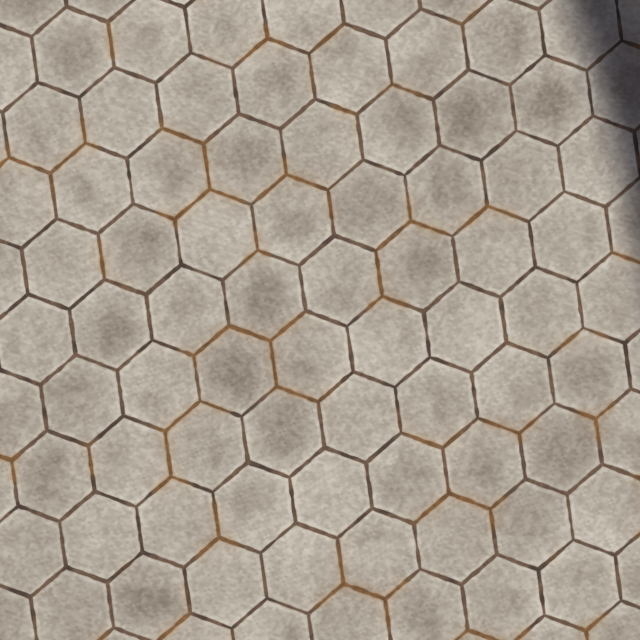
A WebGL 2 fragment shader for this texture:

```glsl
#version 300 es
precision highp float;
// Weathered hexagonal stone paving with rusty joints and a soft corner shadow.

uniform vec2 u_resolution;
out vec4 fragColor;

// Lattice: one tile centre and the steps to two neighbouring tiles
const vec2 ORIGIN = vec2(0.607, 0.466);
const vec2 STEP_RIGHT = vec2(0.1197, 0.0229);
const vec2 STEP_UP = vec2(0.0450, 0.1180);
const vec2 HEX_CELL = vec2(1.0, 1.7320508);

// Widths as fractions of the tile spacing
const float JOINT_HALF_WIDTH = 0.021;
const float JOINT_SOFTNESS = 0.012;
const float EDGE_WOBBLE = 0.016;
const float RIM_OFFSET = 0.050;
const float RIM_WIDTH = 0.022;

const float GRAIN = 0.62;
const float BLOTCH = 0.55;
const float TILE_VARIATION = 0.34;

const vec3 STONE_DARK = vec3(0.53, 0.485, 0.44);
const vec3 STONE_LIGHT = vec3(0.775, 0.745, 0.695);
const vec3 JOINT = vec3(0.41, 0.325, 0.265);
const vec3 JOINT_DEEP = vec3(0.29, 0.235, 0.205);
const vec3 RUST = vec3(0.54, 0.37, 0.20);
const vec3 SHADOW_TINT = vec3(0.37, 0.37, 0.42);

float hash(vec2 p) {
    return fract(sin(dot(p, vec2(127.1, 311.7))) * 43758.5453);
}

float noise(vec2 p) {
    vec2 i = floor(p);
    vec2 f = fract(p);
    f = f * f * (3.0 - 2.0 * f);
    return mix(mix(hash(i), hash(i + vec2(1.0, 0.0)), f.x),
               mix(hash(i + vec2(0.0, 1.0)), hash(i + 1.0), f.x), f.y);
}

float fbm(vec2 p) {
    float sum = 0.0;
    float weight = 0.5;
    for (int i = 0; i < 4; i++) {
        sum += weight * noise(p);
        p = mat2(1.6, 1.2, -1.2, 1.6) * p + 7.3;
        weight *= 0.5;
    }
    return sum / 0.9375;
}

// Offset from the centre of the nearest hexagon, unit spacing
vec2 hexOffset(vec2 q) {
    vec2 a = mod(q + 0.5 * HEX_CELL, HEX_CELL) - 0.5 * HEX_CELL;
    vec2 b = mod(q, HEX_CELL) - 0.5 * HEX_CELL;
    return dot(a, a) < dot(b, b) ? a : b;
}

// Distance from the nearest hexagon edge, growing inwards
float hexEdge(vec2 offset) {
    vec2 d = abs(offset);
    return 0.5 - max(d.x, dot(d, 0.5 * HEX_CELL));
}

// Soft shadow with a curved border at the upper right
float shadowAmount(vec2 p) {
    float drop = 1.0 - p.y;
    float border = 0.895 + 0.37 * drop - 0.20 * drop * drop;
    float far = smoothstep(0.06, 0.13, p.x - border);
    return smoothstep(-0.055, 0.04, p.x - border) * (1.0 - 0.18 * far);
}

void main() {
    vec2 p = gl_FragCoord.xy / u_resolution;
    float pixel = 1.0 / (min(u_resolution.x, u_resolution.y) * length(STEP_RIGHT));

    // Sheared canvas space to a regular hexagon grid
    vec2 lattice = inverse(mat2(STEP_RIGHT, STEP_UP)) * (p - ORIGIN);
    vec2 q = vec2(lattice.x + 0.5 * lattice.y, 0.5 * HEX_CELL.y * lattice.y);
    vec2 offset = hexOffset(q);
    vec2 id = round((q - offset) * vec2(2.0, 2.0 / HEX_CELL.y));
    float edge = hexEdge(offset) + EDGE_WOBBLE * (noise(p * 95.0) - 0.5);

    // Stone: tile tone, blotches, stretched grain and a pale worn rim
    float blotch = fbm(p * 13.0 + 3.0);
    float grain = 0.6 * noise(mat2(190.0, 70.0, -90.0, 230.0) * p) + 0.4 * noise(p * 115.0);
    float core = smoothstep(0.03, 0.38, edge);
    float tileTone = hash(id + 0.5);
    float rimDistance = (edge - RIM_OFFSET) / RIM_WIDTH;
    float rim = exp(-rimDistance * rimDistance) * (0.4 + 0.8 * noise(p * 24.0));
    float shade = 0.76 + GRAIN * (grain - 0.5) + BLOTCH * (blotch - 0.5);
    shade -= TILE_VARIATION * tileTone * tileTone * (0.3 + 0.7 * core);
    shade -= 0.28 * core * smoothstep(0.45, 0.75, noise(p * 17.0 + 40.0));
    shade += 0.22 * rim;
    vec3 color = mix(STONE_DARK, STONE_LIGHT, clamp(shade, -0.3, 1.15));

    // Rust bleeding out of the joints in patches
    float rust = smoothstep(0.56, 0.78, noise(p * 15.0 + 11.0));
    float bleed = exp(-max(edge, 0.0) * 19.0) * (0.5 + 0.7 * noise(p * 70.0));
    color = mix(color, RUST, 0.55 * rust * bleed);

    // Joints with a darker, uneven core
    float softness = max(JOINT_SOFTNESS, 0.75 * pixel);
    float width = JOINT_HALF_WIDTH * (0.85 + 0.4 * noise(p * 21.0 + 5.0));
    float joint = 1.0 - smoothstep(width - softness, width + softness, edge);
    vec3 jointColor = mix(JOINT, JOINT_DEEP, smoothstep(0.45, 0.85, noise(p * 48.0)));
    jointColor = mix(jointColor, RUST, 0.6 * rust) * (0.85 + 0.3 * grain);
    color = mix(color, jointColor, 0.92 * joint);

    color *= mix(vec3(1.0), SHADOW_TINT, shadowAmount(p));
    fragColor = vec4(color, 1.0);
}
```
